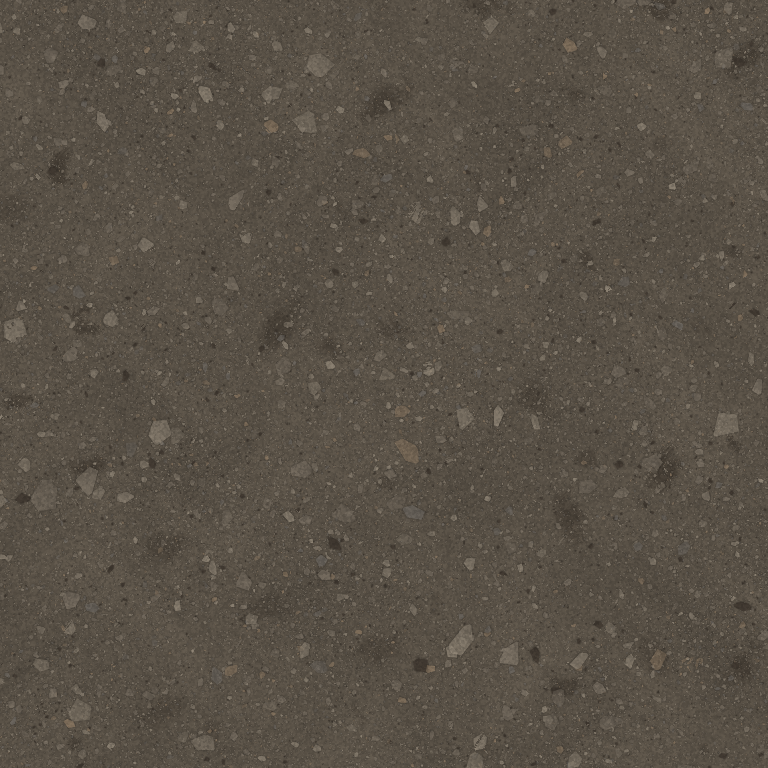
Give the GLSL for this texture, as a three.js fragment shader.

```glsl
varying vec2 vUv;

vec3 hash3(vec2 p) {
  vec3 q = fract(p.xyx * vec3(0.1031, 0.1030, 0.0973));
  q += dot(q, q.yxz + 33.33);
  return fract((q.xxy + q.yzz) * q.zyx);
}

mat2 rotation(float angle) {
  float c = cos(angle), s = sin(angle);
  return mat2(c, s, -s, c);
}

// Warped, layered sines: broad and fine unevenness of the soil
float mottle(vec2 p) {
  float sum = 0.0, amplitude = 0.5;
  for (int i = 0; i < 7; i++) {
    p += 0.8 * sin(p.yx * 1.3 + float(i) * 2.1);
    sum += amplitude * sin(p.x) * sin(p.y);
    p = rotation(0.9) * p * 1.8 + 3.7;
    amplitude *= 0.75;
  }
  return sum;
}

// Cellular noise with blended cells: sandy grain
float grain(vec2 p) {
  vec2 cell = floor(p);
  float sum = 0.0, total = 0.0;
  for (int y = -1; y <= 1; y++) {
    for (int x = -1; x <= 1; x++) {
      vec2 id = cell + vec2(x, y);
      vec3 rnd = hash3(id + 71.0);
      vec2 toSeed = p - id - rnd.xy;
      float weight = exp(-9.0 * dot(toSeed, toSeed));
      sum += weight * rnd.z;
      total += weight;
    }
  }
  return sum / total - 0.5;
}

// Soft, ragged smudges of damp soil
float smudges(vec2 p, float ragged) {
  vec2 cell = floor(p);
  float dark = 0.0;
  for (int y = -1; y <= 1; y++) {
    for (int x = -1; x <= 1; x++) {
      vec2 id = cell + vec2(x, y);
      vec3 rnd = hash3(id + 19.0), look = hash3(id + 143.0);
      vec2 q = rotation(look.x * 6.28) * (p - id - rnd.xy);
      float d = length(q * vec2(0.75, 1.4)) + 0.12 * ragged;
      float radius = mix(0.08, 0.27, look.y * look.y);
      float spot = 1.0 - smoothstep(radius * 0.3, radius * 1.3, d);
      dark = max(dark, spot * step(rnd.z, 0.55) * mix(0.3, 1.0, look.z));
    }
  }
  return dark;
}

// Chipped polygon with five uneven sides
float pebbleDistance(vec2 q, float radius, vec2 id) {
  float d = length(q) - radius * 1.15;
  for (int k = 0; k < 5; k++) {
    vec3 rnd = hash3(id + float(k) * 17.3);
    float angle = float(k) * 1.257 + rnd.x * 0.9;
    d = max(d, dot(q, vec2(cos(angle), sin(angle))) - radius * (0.6 + 0.45 * rnd.y));
  }
  return d;
}

vec3 pebbleColor(vec3 rnd) {
  vec3 color = mix(vec3(0.43, 0.395, 0.35), vec3(0.56, 0.52, 0.46), rnd.x * rnd.x);
  color = mix(color, vec3(0.51, 0.44, 0.36), step(0.93, rnd.y));
  color = mix(color, vec3(0.40, 0.38, 0.355), step(rnd.y, 0.10));
  return mix(color, vec3(0.24, 0.21, 0.18), step(0.95, rnd.z));
}

// One scattered size class of pebbles, "count" cells across the canvas
vec3 addPebbles(vec3 ground, vec2 p, float count, float density, float strength) {
  vec2 cell = floor(p);
  float soft = 0.0008 * count;
  for (int y = -1; y <= 1; y++) {
    for (int x = -1; x <= 1; x++) {
      vec2 id = cell + vec2(x, y);
      vec3 place = hash3(id + count);
      if (place.z > density) continue;
      vec3 shape = hash3(id + count + 57.0), tint = hash3(id + count + 211.0);
      vec2 q = rotation(shape.x * 6.28) * (p - id - place.xy);
      q.y *= mix(1.0, 1.8, shape.y);
      float d = pebbleDistance(q, mix(0.14, 0.28, shape.z * shape.z), id + count);
      float body = 1.0 - smoothstep(-soft, soft, d);
      float rim = 1.0 - smoothstep(0.0, soft * 2.0 + 0.03, d);
      float opacity = strength * mix(0.45, 1.0, tint.z);
      ground *= 1.0 - 0.14 * rim * opacity;
      vec3 color = pebbleColor(tint) * (1.0 + 0.25 * (p.y - id.y - place.y));
      ground = mix(ground, color, body * opacity);
    }
  }
  return ground;
}

void main() {
  float uneven = mottle(vUv * 14.0 + 2.0);
  float sand = grain(vUv * 390.0);

  // Soil
  vec3 color = vec3(0.346, 0.315, 0.273) * (1.0 + 0.07 * uneven);
  float damp = smudges(vUv * 9.0, mottle(vUv * 75.0));
  color = mix(color, vec3(0.245, 0.217, 0.184), 0.8 * damp);

  // Pebbles from grit up to small stones, gathered in loose drifts
  float drift = mottle(vUv * 9.0 + 40.0);
  for (int i = 0; i < 6; i++) {
    float count = 230.0 / pow(1.75, float(i));
    vec2 p = rotation(float(i) * 0.7 + 0.3) * vUv * count + 350.0;
    float density = (0.74 - 0.085 * float(i)) * (1.0 + 0.6 * drift);
    color = addPebbles(color, p, floor(count), density, 0.9);
  }

  color *= 1.0 + 0.20 * sand;
  gl_FragColor = vec4(color, 1.0);
}
```
